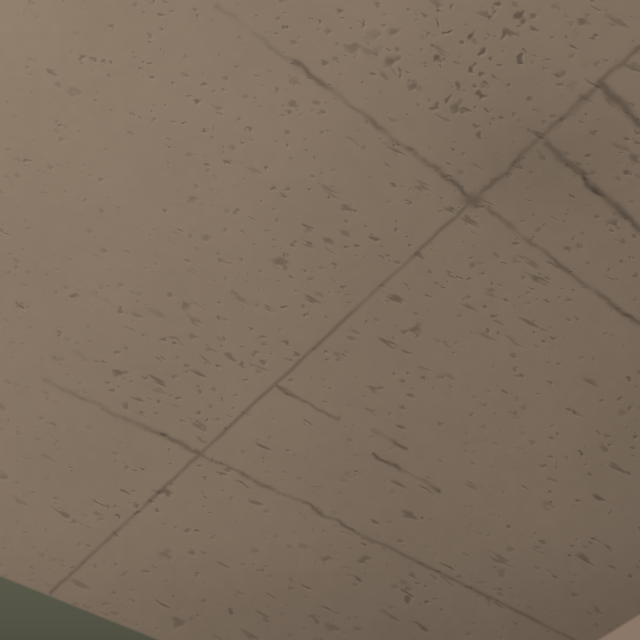
Give the GLSL for this texture, as a WebGL 2 fragment shader.

```glsl
#version 300 es
precision highp float;
uniform vec2 u_resolution;
out vec4 fragColor;

float hash(vec2 p) {
  return fract(sin(dot(p, vec2(127.1, 311.7))) * 43758.5453);
}

float noise(vec2 p) {
  vec2 i = floor(p), f = fract(p);
  f = f * f * (3.0 - 2.0 * f);
  return mix(mix(hash(i), hash(i + vec2(1, 0)), f.x),
             mix(hash(i + vec2(0, 1)), hash(i + vec2(1, 1)), f.x), f.y);
}

float fbm(vec2 p) {
  float sum = 0.0, gain = 0.5;
  for (int i = 0; i < 4; i++) {
    sum += gain * noise(p);
    p = p * 2.03 + 17.3;
    gain *= 0.5;
  }
  return sum / 0.9375;
}

// Soft ragged pits, stretched along an angle by unequal cell counts
float pits(vec2 p, float angle, vec2 cells, float density, float seed) {
  float c = cos(angle), s = sin(angle);
  vec2 q = mat2(c, -s, s, c) * p * cells + seed;
  q += 0.5 * (vec2(noise(q * 3.0), noise(q * 3.0 + 31.0)) - 0.5);
  vec2 base = floor(q);
  float depth = 0.0;
  for (int y = -1; y <= 1; y++) {
    for (int x = -1; x <= 1; x++) {
      vec2 id = base + vec2(x, y);
      vec2 center = id + 0.2 + 0.6 * vec2(hash(id + 3.1), hash(id + 8.7));
      float radius = mix(0.18, 0.5, pow(hash(id + 5.3), 2.0));
      float present = step(hash(id + 1.9), density);
      float pit = 1.0 - smoothstep(radius * 0.2, radius, length(q - center));
      depth = max(depth, present * pit * mix(0.4, 1.0, hash(id + 6.1)));
    }
  }
  return depth;
}

float segmentDistance(vec2 p, vec2 a, vec2 b) {
  vec2 d = b - a;
  return length(p - a - d * clamp(dot(p - a, d) / dot(d, d), 0.0, 1.0));
}

float seam(vec2 p, vec2 a, vec2 b, float width) {
  float d = segmentDistance(p, a, b) / width;
  return exp(-d * d);
}

float blob(vec2 p, vec2 center, vec2 size) {
  vec2 d = (p - center) / size;
  return exp(-dot(d, d));
}

// Area below the line through a and b
float below(vec2 p, vec2 a, vec2 b, float blur) {
  vec2 d = normalize(b - a);
  return smoothstep(-blur, blur, dot(p - a, vec2(d.y, -d.x)));
}

float relief(vec2 p, float rough, float streaky) {
  float fine = pits(p, -0.2, vec2(62, 95), 0.2, 2.0) * mix(0.35, 0.75, rough);
  float medium = pits(p, -0.3, vec2(30, 50), 0.07, 41.0) * 0.75;
  float streaks = pits(p, -0.5, vec2(22, 75), 0.16, 73.0) * streaky;
  float cluster = pits(p, 0.7, vec2(31, 38), 0.5, 19.0)
                * smoothstep(0.25, 0.7, blob(p, vec2(0.74, 0.92), vec2(0.17, 0.13)));
  return max(max(fine, medium), max(streaks * 0.75, cluster * 1.1));
}

float seams(vec2 p) {
  vec2 cross1 = vec2(0.74, 0.688), cross2 = vec2(0.317, 0.289);
  vec2 wobble = vec2(fbm(p * 38.0), fbm(p * 38.0 + 53.0)) - 0.5;
  vec2 q = p + 0.014 * wobble, s = p + 0.004 * wobble;
  float broken = smoothstep(0.3, 0.65, fbm(p * 24.0 + 9.0));

  // Long board joints
  float joint = 0.6 * seam(s, vec2(0.078, 0.073), cross1, 0.0032);
  joint = max(joint, 0.65 * seam(q, cross1, vec2(1.0, 0.928), 0.005));
  float rough = 0.85 * seam(q, vec2(0.46, 0.902), cross1, 0.0045);
  rough = max(rough, 0.3 * seam(q, vec2(0.34, 0.99), vec2(0.46, 0.902), 0.004));
  rough = max(rough, 0.7 * seam(q, cross1, vec2(1.0, 0.492), 0.004));
  rough = max(rough, 0.75 * seam(q, vec2(0.07, 0.405), cross2, 0.004));
  rough = max(rough, 0.75 * seam(q, cross2, vec2(0.586, 0.156), 0.003));
  joint = max(joint, 0.6 * seam(s, vec2(0.57, 0.163), vec2(0.898, 0.0), 0.003));

  // Wide gaps and short cracks
  joint = max(joint, 0.95 * seam(q, vec2(0.855, 0.775), vec2(1.0, 0.642), 0.006));
  joint = max(joint, 0.85 * seam(q, vec2(0.937, 0.87), vec2(1.0, 0.805), 0.007));
  joint = max(joint, 0.75 * seam(q, vec2(0.43, 0.395), vec2(0.53, 0.347), 0.0028));
  rough = max(rough, 0.8 * seam(q, vec2(0.58, 0.328), vec2(0.635, 0.296), 0.003));
  rough = max(rough, 0.9 * seam(q, vec2(0.585, 0.29), vec2(0.685, 0.236), 0.003));
  float knot = 0.7 * blob(q, cross1, vec2(0.016, 0.011));
  return max(max(joint * mix(0.6, 1.0, broken), rough * mix(0.3, 1.0, broken)), knot);
}

void main() {
  vec2 p = gl_FragCoord.xy / u_resolution;

  // Falling light and cloudy stains
  float light = 0.5 - 0.075 * (p.x - 0.5) + 0.065 * (p.y - 0.5);
  light -= 0.025 * (1.0 - smoothstep(0.0, 0.2, p.y));
  light += 0.026 * (fbm(p * 5.0) - 0.5) + 0.016 * (fbm(p * 70.0) - 0.5);
  light -= 0.03 * blob(p, vec2(0.84, 0.74), vec2(0.14, 0.1));

  // Pitted surface with a lit lower rim
  float rough = smoothstep(0.35, 0.65, fbm(p * 4.0 + 4.0));
  float streaky = smoothstep(0.35, 0.65, p.x * 0.7 + 0.65 - p.y * 0.6);
  float depth = relief(p, rough, streaky);
  float rim = max(relief(p + vec2(-0.003, 0.004), rough, streaky) - depth, 0.0);
  float shade = 1.0 - 0.27 * depth + 0.06 * rim;
  shade *= 1.0 - 0.27 * seams(p);
  vec3 color = light * shade * vec3(1.0, 0.875, 0.75);

  // Neighbouring surfaces in the lower corners
  vec3 green = vec3(0.34, 0.345, 0.285) * (0.92 + p.y);
  float leftEdge = below(p, vec2(0.247, 0.0), vec2(0.0, 0.1), 0.003);
  float rightEdge = below(p, vec2(1.0, 0.04), vec2(0.935, 0.0), 0.003);
  color = mix(color, green, 1.0 - leftEdge);
  color = mix(color, vec3(0.55, 0.47, 0.41), 1.0 - rightEdge);
  fragColor = vec4(color, 1.0);
}
```
